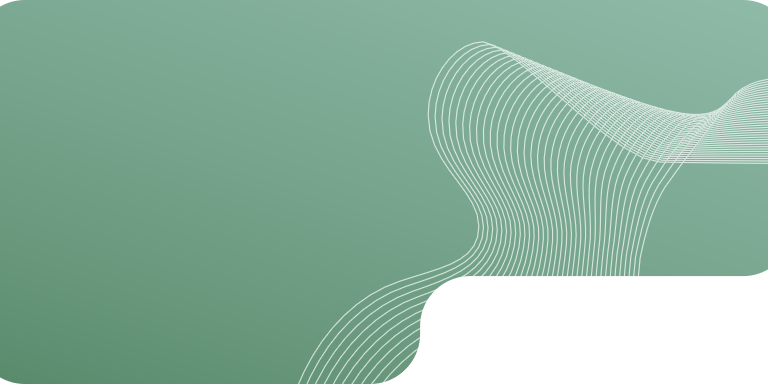
Give the GLSL for this background, as a Shadertoy shader.

```glsl
// Green gradient card with rounded corners, a notch at lower right and a ribbon of fine lines.

// Control points of the two outer strands: six joined cubic curves each.
const vec2 LEFT_STRAND[19] = vec2[](
    vec2(0.773, -0.010), vec2(0.826, 0.120), vec2(0.917, 0.227),
    vec2(1.042, 0.268), vec2(1.154, 0.305), vec2(1.247, 0.318),
    vec2(1.247, 0.411), vec2(1.247, 0.505), vec2(1.115, 0.570),
    vec2(1.115, 0.701), vec2(1.115, 0.805), vec2(1.188, 0.891),
    vec2(1.258, 0.891), vec2(1.333, 0.891), vec2(1.602, 0.578),
    vec2(1.719, 0.578), vec2(1.823, 0.576), vec2(2.083, 0.573),
    vec2(2.344, 0.573));
const vec2 RIGHT_STRAND[19] = vec2[](
    vec2(1.336, -0.479), vec2(1.388, -0.349), vec2(1.536, -0.250),
    vec2(1.604, -0.201), vec2(1.667, -0.154), vec2(1.651, 0.219),
    vec2(1.667, 0.328), vec2(1.682, 0.401), vec2(1.706, 0.484),
    vec2(1.745, 0.531), vec2(1.771, 0.568), vec2(1.802, 0.609),
    vec2(1.831, 0.646), vec2(1.859, 0.682), vec2(1.880, 0.711),
    vec2(1.901, 0.740), vec2(1.940, 0.792), vec2(2.018, 0.807),
    vec2(2.122, 0.792));

float roundedBox(vec2 p, vec2 low, vec2 high, float radius) {
    vec2 q = abs(p - 0.5 * (low + high)) - 0.5 * (high - low) + radius;
    return length(max(q, 0.0)) + min(max(q.x, q.y), 0.0) - radius;
}

float segmentDistance(vec2 p, vec2 a, vec2 b) {
    vec2 ab = b - a;
    return length(p - a - ab * clamp(dot(p - a, ab) / dot(ab, ab), 0.0, 1.0));
}

// Left strand point in xy, right strand point in zw
vec4 strandPair(int i) {
    return vec4(LEFT_STRAND[i], RIGHT_STRAND[i]);
}

vec4 cubic(vec4 a, vec4 b, vec4 c, vec4 d, float t) {
    float u = 1.0 - t;
    return u * u * u * a + 3.0 * u * t * (u * b + t * c) + t * t * t * d;
}

// Signed side of p relative to the rung between both outer strands
float rungSide(vec2 p, vec4 rung) {
    vec2 along = rung.zw - rung.xy, offset = p - rung.xy;
    return along.x * offset.y - along.y * offset.x;
}

// Each strip between two rungs tests only the strand closest to p.
float ribbonDistance(vec2 p) {
    float nearest = 1.0;
    if (p.x < 0.75) return nearest;
    vec4 a = strandPair(0);
    for (int k = 0; k < 18; k += 3) {
        vec4 b = strandPair(k + 1), c = strandPair(k + 2), d = strandPair(k + 3);
        vec4 previous = a;
        float previousSide = abs(rungSide(p, a));
        for (int i = 1; i <= 9; i++) {
            vec4 next = cubic(a, b, c, d, float(i) / 9.0);
            float side = abs(rungSide(p, next));
            vec4 rung = mix(previous, next, previousSide / (previousSide + side + 1e-6));
            vec2 along = rung.zw - rung.xy;
            float blend = dot(p - rung.xy, along) / dot(along, along);
            blend = floor(clamp(blend, 0.0, 1.0) * 35.0 + 0.5) / 35.0;
            nearest = min(nearest, segmentDistance(p,
                mix(previous.xy, previous.zw, blend), mix(next.xy, next.zw, blend)));
            previous = next;
            previousSide = side;
        }
        a = d;
    }
    return nearest;
}

// Two rounded boxes joined by a concave fillet
float cardDistance(vec2 p) {
    float radius = 0.13;
    float upper = roundedBox(p, vec2(-0.065, 0.281), vec2(2.065, 1.0), radius);
    float lower = roundedBox(p, vec2(-0.065, 0.0), vec2(1.094, 1.0), radius);
    vec2 center = vec2(1.094 + radius, 0.281 - radius);
    float square = roundedBox(p, vec2(1.04, center.y), vec2(center.x, 0.34), 0.0);
    float fillet = max(square, radius - length(p - center));
    return min(min(upper, lower), fillet);
}

void mainImage(out vec4 fragColor, in vec2 fragCoord) {
    vec2 p = fragCoord / iResolution.y;
    float pixel = 1.0 / iResolution.y;

    // Diagonal gradient, darkest at the lower left
    float light = pow(clamp(0.2 * p.x + 0.6 * p.y, 0.0, 1.0), 0.85);
    vec3 color = mix(vec3(0.35, 0.54, 0.42), vec3(0.56, 0.73, 0.66), light);

    // Pale line ribbon
    float line = clamp((0.0015 - ribbonDistance(p)) / pixel + 0.5, 0.0, 1.0);
    color = mix(color, vec3(0.96, 0.98, 0.97), 0.75 * line);

    // White surround
    float outside = clamp(cardDistance(p) / pixel + 0.5, 0.0, 1.0);
    fragColor = vec4(mix(color, vec3(1.0), outside), 1.0);
}
```
